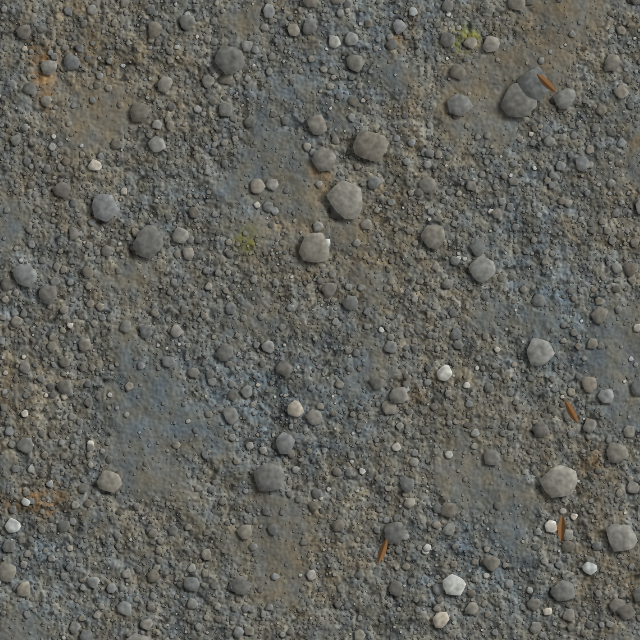
Write a WebGL 1 fragment shader that draws this texture.

```glsl
precision highp float;
uniform vec2 u_resolution;

#define LIGHT vec2(0.83, 0.56)
#define BASE_COLOR vec3(0.405, 0.407, 0.382)
#define RELIEF 0.16
#define RELIEF_STEP 0.0011
#define FINEST_CELLS 140.0
#define STONE_COVER 0.62
#define STONE_SHADE 0.36
#define SHADOW_DEPTH 0.56
#define TAU 6.28318

vec2 hash2(vec2 p) {
  vec3 q = fract(p.xyx * vec3(0.1031, 0.1030, 0.0973));
  q += dot(q, q.yzx + 33.33);
  return fract((q.xx + q.yz) * q.zy);
}

vec2 direction(float angle) {
  return vec2(cos(angle), sin(angle));
}

float cornerSlope(vec2 cell, vec2 offset) {
  return dot(direction(TAU * hash2(cell).x), offset);
}

float gradientNoise(vec2 p) {
  vec2 i = floor(p), f = p - i;
  vec2 u = f * f * f * (f * (f * 6.0 - 15.0) + 10.0);
  vec2 e = vec2(1.0, 0.0);
  return mix(mix(cornerSlope(i, f), cornerSlope(i + e, f - e), u.x),
             mix(cornerSlope(i + e.yx, f - e.yx), cornerSlope(i + 1.0, f - 1.0), u.x), u.y);
}

// 1 on trodden, silty areas and 0 on loose gravel
float siltPatch(vec2 p) {
  return smoothstep(0.02, 0.36, gradientNoise(p * 5.0 + 7.3) + 0.5 * gradientNoise(p * 13.0));
}

// Every octave adds a slightly steeper slope, so fine grit dominates
float groundHeight(vec2 p) {
  float height = 0.0, cells = 13.0, slope = 0.5;
  for (int i = 0; i < 5; i++) {
    height += slope / cells * gradientNoise(p * cells + 19.0 * float(i));
    cells *= 1.95;
    slope *= 1.22;
  }
  return height;
}

vec3 groundColor(vec2 p) {
  float silt = siltPatch(p);
  vec2 stride = LIGHT * RELIEF_STEP;
  float slope = (groundHeight(p - stride) - groundHeight(p + stride)) / (2.0 * RELIEF_STEP);
  float pits = smoothstep(0.12, 0.5, gradientNoise(p * 85.0 + 3.0));
  float light = 1.0 + slope * RELIEF * mix(1.0, 0.4, silt);
  light *= 1.0 - 0.4 * pits * (1.0 - silt);
  light += 0.12 * gradientNoise(p * 8.0 + 31.0) + 0.14 * gradientNoise(p * 170.0);
  vec3 color = BASE_COLOR * light;
  color *= 1.0 + vec3(0.11, 0.0, -0.13) * gradientNoise(p * 4.0 + 50.0);
  color *= 1.0 + vec3(0.10, 0.01, -0.12) * gradientNoise(p * 38.0 + 9.0);
  // Sparse rust and moss stains
  float grain = 0.6 + gradientNoise(p * 60.0);
  float rust = smoothstep(0.36, 0.62, gradientNoise(p * 7.0 + 80.0)) * grain;
  float moss = smoothstep(0.46, 0.66, gradientNoise(p * 9.0 + 120.0)) * grain;
  color = mix(color, color * vec3(1.25, 0.95, 0.65), rust);
  return mix(color, color * vec3(1.05, 1.05, 0.5), moss);
}

// Rounded polygon: 0 at the centre, 1 on the outline
float stoneShape(vec2 q, vec2 seed) {
  float d = 0.0;
  for (int i = 0; i < 6; i++) {
    vec2 rnd = hash2(seed + 17.0 * float(i));
    float angle = (float(i) + 0.7 * rnd.x) * TAU / 6.0;
    d = max(d, dot(q, direction(angle)) / (0.65 + 0.4 * rnd.y));
  }
  return mix(d, length(q), 0.35);
}

vec3 scatterStones(vec3 color, vec2 p, float cells, float cover) {
  vec2 g = p * cells, home = floor(g);
  float mask = 0.0, shadow = 0.0;
  vec3 stone = color;
  for (int k = 0; k < 9; k++) {
    vec2 cell = home + vec2(mod(float(k), 3.0), floor(float(k) / 3.0)) - 1.0;
    vec2 seed = cell + floor(cells) * 3.0;
    vec2 rnd = hash2(seed), kind = hash2(seed + 41.5), tint = hash2(seed + 77.7);
    vec2 center = cell + 0.15 + 0.7 * rnd;
    if (kind.x > cover * (1.0 - 0.75 * siltPatch(center / cells))) continue;
    float radius = mix(0.2, 0.46, kind.y * kind.y);
    vec2 q = (g - center) / radius;
    float d = stoneShape(q, seed);
    float blur = cells / (u_resolution.y * radius);
    float inside = 1.0 - smoothstep(1.0 - blur, 1.0 + 0.5 * blur, d);
    float shade = stoneShape(q + LIGHT * 0.38, seed);
    shadow = max(shadow, 1.0 - smoothstep(0.75, 1.2, shade));
    float facing = dot(q, LIGHT) * smoothstep(0.1, 0.9, d);
    float tone = 0.37 + 0.13 * tint.x + 0.17 * smoothstep(0.93, 1.0, tint.x);
    vec3 hue = mix(vec3(0.97, 1.0, 0.99), vec3(1.04, 1.0, 0.91), tint.y);
    vec3 lit = hue * tone * (1.0 + STONE_SHADE * facing);
    stone = mix(stone, lit, inside);
    mask = max(mask, inside);
  }
  stone *= 1.0 + 0.22 * gradientNoise(p * 95.0 + 5.0) + 0.16 * gradientNoise(p * 180.0);
  return mix(color * (1.0 - SHADOW_DEPTH * shadow), stone, mask);
}

// A few dry, pointed leaves
vec3 scatterLeaves(vec3 color, vec2 p) {
  vec2 g = p * 4.0, cell = floor(g);
  vec2 rnd = hash2(cell + 211.0), axis = direction(TAU * rnd.y);
  vec2 q = g - cell - 0.3 - 0.4 * hash2(cell + 307.0);
  q = vec2(dot(q, axis), dot(q, vec2(-axis.y, axis.x))) / 0.085;
  float d = abs(q.y) - 0.26 * (1.0 - q.x * q.x);
  float leaf = (1.0 - smoothstep(-0.04, 0.06, d)) * step(rnd.x, 0.18);
  vec3 dry = vec3(0.43, 0.31, 0.20) * (1.0 + 0.25 * sign(q.y) * smoothstep(0.0, 0.05, abs(q.y)));
  return mix(color, dry, leaf * step(abs(q.x), 1.0));
}

void main() {
  vec2 p = gl_FragCoord.xy / u_resolution.y;
  vec3 color = groundColor(p);
  float cells = FINEST_CELLS, cover = STONE_COVER;
  for (int i = 0; i < 4; i++) {
    color = scatterStones(color, p, cells, cover);
    cells /= 2.1;
    cover *= 0.74;
  }
  gl_FragColor = vec4(clamp(scatterLeaves(color, p), 0.0, 1.0), 1.0);
}
```
